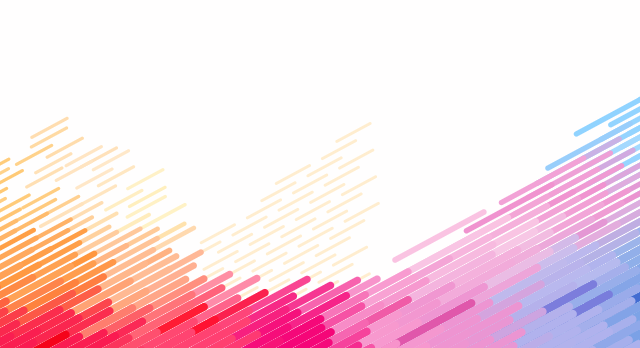
A Shadertoy shader for this background:

```glsl
const vec3 PAPER = vec3(1.0, 0.998, 0.998);
const vec3 CREAM = vec3(1.0, 0.93, 0.81);
const vec2 DIR = vec2(0.88, 0.475);           // stroke direction
const vec2 LATTICE_ORIGIN = vec2(1.188, 0.0626);
const float ROW_STEP = 0.0237;                // distance between rows
const float CELL_STEP = 0.1506;               // distance between strokes in a row
const float ROW_SHIFT = 0.06;                 // slide from one row to the next
const float JITTER = 0.09;
const float EDGE_ROUGHNESS = 0.07;
const float COLOR_FOCUS = 90.0;
const vec2 CREAM_HALF = vec2(0.0585, 0.0042); // half length, half width

const int ANCHORS = 16;
const vec2 ANCHOR_POS[ANCHORS] = vec2[ANCHORS](
    vec2(0.04, 0.50), vec2(0.29, 0.52), vec2(0.45, 0.42), vec2(0.12, 0.20),
    vec2(0.14, 0.01), vec2(0.41, 0.19), vec2(0.52, 0.03), vec2(0.69, 0.21),
    vec2(0.79, 0.06), vec2(1.04, 0.14), vec2(1.32, 0.12), vec2(1.35, 0.29),
    vec2(1.63, 0.41), vec2(1.55, 0.11), vec2(1.80, 0.18), vec2(1.84, 0.69));
const vec3 ANCHOR_COLOR[ANCHORS] = vec3[ANCHORS](
    vec3(1.0, 0.79, 0.46), vec3(1.0, 0.88, 0.73), vec3(1.0, 0.94, 0.72), vec3(1.0, 0.58, 0.20),
    vec3(0.98, 0.10, 0.32), vec3(1.0, 0.69, 0.50), vec3(1.0, 0.25, 0.44), vec3(1.0, 0.62, 0.70),
    vec3(0.96, 0.02, 0.47), vec3(0.97, 0.60, 0.81), vec3(0.93, 0.58, 0.82), vec3(0.98, 0.75, 0.88),
    vec3(0.94, 0.57, 0.81), vec3(0.69, 0.70, 0.93), vec3(0.48, 0.63, 0.90), vec3(0.55, 0.82, 1.0));

float hash(vec2 p) {
    vec3 q = fract(p.xyx * 0.1031);
    q += dot(q, q.yzx + 33.33);
    return fract((q.x + q.y) * q.z);
}

// Height of the stroke field: a left hill, a valley and a right slope
float skyline(float x) {
    float hill = 0.42 * (1.0 - smoothstep(0.30, 0.75, x));
    float slope = 0.46 * pow(max(x - 1.0, 0.0) / 0.85, 1.5);
    return 0.22 + hill + slope;
}

// Smooth blend of the nearest colour anchors
vec3 palette(vec2 p) {
    vec3 sum = vec3(0.0);
    float total = 1e-12;
    for (int i = 0; i < ANCHORS; i++) {
        vec2 d = p - ANCHOR_POS[i];
        float w = exp(-COLOR_FOCUS * dot(d, d));
        sum += w * ANCHOR_COLOR[i];
        total += w;
    }
    return sum / total;
}

// Coverage of a round-ended stroke along the first axis
float stroke(vec2 q, vec2 halfSize, float pixel) {
    q.x = max(abs(q.x) - halfSize.x + halfSize.y, 0.0);
    return clamp(0.5 - (length(q) - halfSize.y) / pixel, 0.0, 1.0);
}

vec2 toCanvas(vec2 st) {
    return st.x * DIR + st.y * vec2(-DIR.y, DIR.x);
}

void mainImage(out vec4 fragColor, in vec2 fragCoord) {
    float pixel = 1.0 / iResolution.y;
    vec2 p = fragCoord * pixel;
    vec2 st = vec2(dot(p, DIR), dot(p, vec2(-DIR.y, DIR.x)));
    vec3 color = PAPER;

    // Row and cell under this point
    float row = round((st.y - LATTICE_ORIGIN.y) / ROW_STEP);
    float rowStart = LATTICE_ORIGIN.x + ROW_SHIFT * row;
    float cell = round((st.x - rowStart) / CELL_STEP);
    vec2 center = vec2(rowStart + cell * CELL_STEP, LATTICE_ORIGIN.y + row * ROW_STEP);

    // Regular cream strokes in the middle
    vec2 c = toCanvas(center);
    if (c.x > 0.58 && c.x < 1.045 && c.y < 0.35 + 0.767 * (c.x - 0.637)) {
        color = mix(color, CREAM, stroke(st - center, CREAM_HALF, pixel));
    }

    // Overlapping strokes, far right first so that the left tips lie on top
    for (int j = 2; j >= -2; j--) {
        vec2 id = vec2(cell + float(j), row);
        float rnd = hash(id + 47.0);
        float tone = hash(id + 113.0);
        vec2 mid = center + vec2(float(j) * CELL_STEP + JITTER * (rnd - 0.5), 0.0);
        vec2 pos = toCanvas(mid);
        float right = smoothstep(1.0, 1.4, pos.x);

        // Strokes grow longer and wider toward the bottom and the right
        vec2 halfSize = vec2(
            mix(0.17, 0.062, smoothstep(0.10, 0.45, pos.y)) + 0.08 * right,
            mix(0.0115, 0.0046, smoothstep(0.0, 0.46, pos.y)) + 0.003 * right);
        halfSize.y = min(halfSize.y, 0.0118);

        vec2 tip = pos + halfSize.x * DIR;
        if (tip.y > skyline(tip.x) + EDGE_ROUGHNESS * (tone - 0.5)) continue;

        // Tint each stroke, with a few deep accents near the bottom
        vec3 ink = palette(pos + DIR * (0.3 * halfSize.x + 0.08 * (tone - 0.5)));
        ink = mix(ink, PAPER, 0.22 * rnd * smoothstep(0.05, 0.2, pos.y));
        if (tone < 0.09 && pos.y < 0.12) ink *= ink;
        color = mix(color, ink, stroke(st - mid, halfSize, pixel));
    }

    fragColor = vec4(color, 1.0);
}
```
